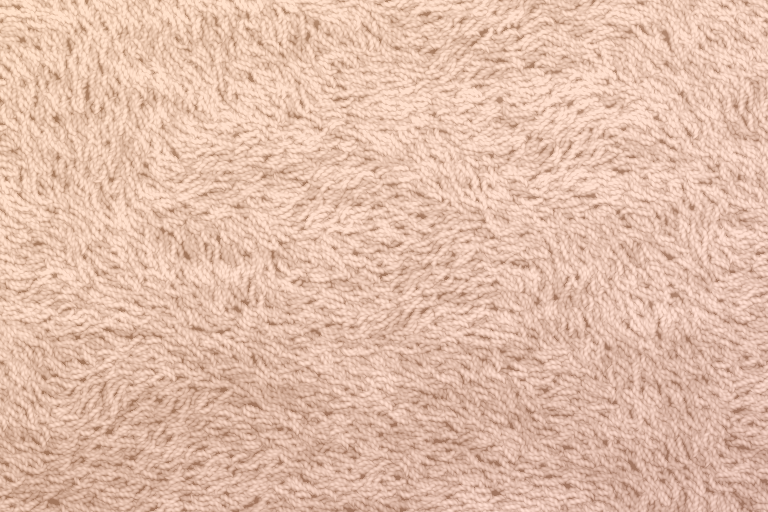
A Shadertoy shader for this texture:

```glsl
// Peach terry cloth: short, bent, twisted yarn loops scattered on two jittered grids.
// Each loop has a random depth; overlaps are resolved by a height-weighted blend,
// and a slow noise field combs the loops into changing directions.

float hash(vec2 p) {
    vec3 q = fract(vec3(p.xyx) * 0.1031);
    q += dot(q, q.yzx + 33.33);
    return fract((q.x + q.y) * q.z);
}

float noise(vec2 p) {
    vec2 i = floor(p), f = fract(p);
    f = f * f * (3.0 - 2.0 * f);
    return mix(mix(hash(i), hash(i + vec2(1, 0)), f.x),
               mix(hash(i + vec2(0, 1)), hash(i + vec2(1, 1)), f.x), f.y);
}

// Direction of the pile at a point given in loop cells
float pileAngle(vec2 cell) {
    float broad = noise(cell * 0.075 + 7.0) - 0.5;
    float local = noise(cell * 0.23 + 31.0) - 0.5;
    return -0.25 + 2.2 * broad + 1.3 * local;
}

// Adds one loop to the blend: x gathers weighted tone, y gathers weight
void addLoop(vec2 g, vec2 cell, float seed, float blur, inout vec2 blend) {
    vec2 id = cell + seed;
    float depth = hash(id + 11.3);
    vec2 center = cell + vec2(hash(id + 3.7), hash(id + 57.1));
    float angle = pileAngle(center) + 1.1 * (hash(id + 91.9) - 0.5);
    vec2 axis = vec2(cos(angle), sin(angle));
    vec2 d = g - center;
    vec2 q = vec2(dot(d, axis), dot(d, vec2(-axis.y, axis.x)));

    // Bent capsule with a slightly wavy, twisted outline
    float halfLength = mix(0.6, 0.95, hash(id + 23.5));
    q.y += (hash(id + 71.3) - 0.5) * 0.8 * (q.x * q.x - 0.2);
    float twist = sin(9.5 * q.x + 7.0 * q.y + 6.28 * depth);
    float radius = 0.33 + 0.03 * twist;
    float dist = length(vec2(max(abs(q.x) - halfLength, 0.0), q.y));
    float cover = 1.0 - smoothstep(radius - blur, radius + blur, dist);
    if (cover <= 0.0) return;

    // Round cross section lit from above, ends sinking into the pile
    float dome = max(1.0 - dist * dist / (radius * radius), 0.0);
    float side = clamp(q.y / radius, -1.0, 1.0) * axis.x;
    float sink = smoothstep(0.4, 1.2, abs(q.x) / halfLength);
    float tone = 0.08 + 0.42 * depth + 0.55 * dome
               + 0.13 * side + 0.10 * twist - 0.12 * sink;
    float weight = cover * exp(13.0 * (0.65 * depth + 0.35 * dome - 0.1 * sink));
    blend += weight * vec2(tone, 1.0);
}

void mainImage(out vec4 fragColor, in vec2 fragCoord) {
    vec2 p = fragCoord / iResolution.y;
    vec2 g = p * 60.0;
    float blur = clamp(45.0 / iResolution.y, 0.04, 0.3);

    // Dark ground between the loops
    vec2 blend = vec2(-0.05, 1.0) * 4.0;
    for (int layer = 0; layer < 2; layer++) {
        vec2 shift = vec2(0.5) * float(layer);
        vec2 base = floor(g - shift);
        for (int y = -2; y <= 2; y++)
            for (int x = -2; x <= 2; x++)
                addLoop(g, base + vec2(x, y) + shift, 130.0 + 211.0 * float(layer), blur, blend);
    }
    float tone = blend.x / blend.y;

    // Fibre grain, rumpled rows and broad light falling off toward the bottom
    tone += 0.10 * (noise(g * 3.1) - 0.5);
    tone += 0.20 * (noise(p * vec2(9.0, 26.0) + 5.0) - 0.5);
    tone += 0.14 * (noise(p * 4.0 + 17.0) - 0.5);
    tone += 0.12 * smoothstep(0.3, 1.0, p.y) - 0.16 * smoothstep(0.5, 0.0, p.y);
    tone = clamp(tone, -0.1, 1.08);

    vec3 brown = vec3(0.67, 0.50, 0.40);
    vec3 peach = vec3(0.98, 0.85, 0.78);
    vec3 color = mix(brown, peach, tone);

    // Warmer at upper left, pinker at lower right
    float pink = fragCoord.x / iResolution.x - p.y;
    color += vec3(-0.004, -0.004, 0.022) * pink;
    fragColor = vec4(clamp(color, 0.0, 1.0), 1.0);
}
```
